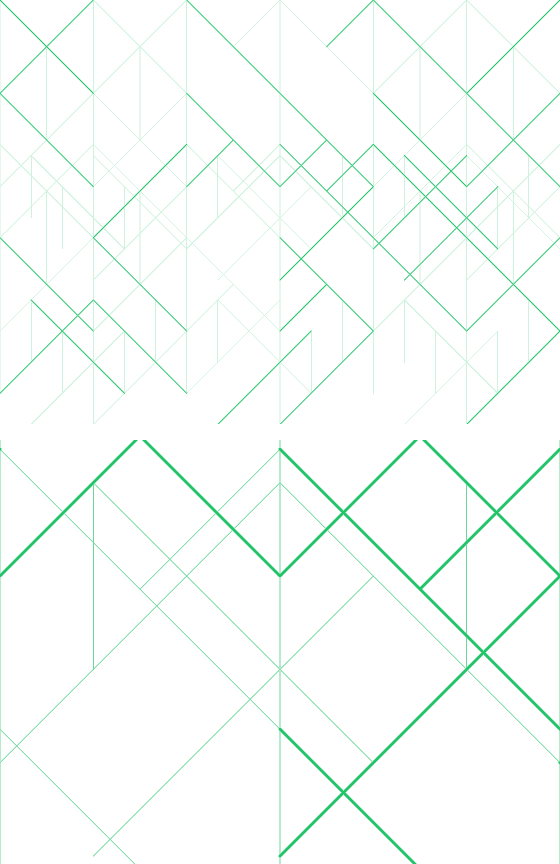
Top, the full canvas; bottom, a detail of the centre.
Write a Shadertoy shader that draws this background.

```glsl
// Thin and bold green strokes on white: verticals and 45 degree diagonals.
// Two overlapping bands each hold six tall columns and three wide tiles of
// finer strokes; a hash picks which diagonals are bold, thin or missing.

float hash(vec2 p) {
    return fract(sin(dot(p, vec2(127.1, 311.7))) * 43758.5453);
}

// Coverage of a segment; width is a fraction of the canvas width, six units wide.
float stroke(vec2 p, vec2 a, vec2 b, float width) {
    vec2 ab = b - a;
    float along = clamp(dot(p - a, ab) / dot(ab, ab), 0.0, 1.0);
    float d = length(p - a - ab * along) * iResolution.x / 6.0;
    float halfWidth = 0.5 * width * iResolution.x;
    return max(0.0, min(d + 0.5, halfWidth) - max(d - 0.5, -halfWidth));
}

float vertical(vec2 p, float x, float top, float bottom) {
    return stroke(p, vec2(x, top), vec2(x, bottom), 0.0004);
}

float diagonal(vec2 p, vec2 a, vec2 b, vec2 id, float boldShare) {
    float width = hash(id) < boldShare ? 0.00176 : 0.00033;
    return stroke(p, a, b, width);
}

// Tall column, one unit wide and two high; full ones get longer rising strokes.
float column(vec2 p, float i, float band) {
    bool full = mod(i, 4.0) < 1.5;
    vec2 id = vec2(i + 1.3, band * 17.0 + 2.0);
    float ink = vertical(p, 0.0, 0.0, 2.0);
    if (full) ink = max(ink, vertical(p, 0.5, 0.5, 1.5));
    ink = max(ink, diagonal(p, vec2(0, 0), vec2(1, 1), id, 0.45));
    ink = max(ink, diagonal(p, vec2(0, 1), vec2(1, 2), id + vec2(0, 3), 0.45));
    vec2 lowEnd = full ? vec2(1, 1) : vec2(0.5, 1.5);
    vec2 highStart = full ? vec2(0, 1) : vec2(0.5, 0.5);
    ink = max(ink, diagonal(p, vec2(0, 2), lowEnd, id + vec2(0, 6), 0.5));
    return max(ink, diagonal(p, highStart, vec2(1, 0), id + vec2(0, 9), 0.45));
}

// Fine tile on a grid of thirds, two units wide.
float fineTile(vec2 p, float i, float band) {
    float ink = max(vertical(p, 0.0, 0.0, 1.0), vertical(p, 1.0, 0.0, 4.0 / 3.0));
    for (int k = 0; k < 4; k++) {
        // Short verticals at thirds 1, 2, 4 and 5.
        float x = float(k < 2 ? k + 1 : k + 2);
        float top = (k == 0 || k == 3) ? 0.0 : 1.0;
        if (hash(vec2(x + 7.0 * i, band + 41.0)) < 0.8)
            ink = max(ink, vertical(p, x / 3.0, top / 3.0, (top + 2.0) / 3.0));
    }
    for (int k = 0; k < 6; k++) {
        // Three falling strokes, then three rising ones.
        float n = mod(float(k), 3.0);
        bool falling = k < 3;
        vec2 start = falling ? vec2(1.0 + n, n == 1.0 ? 1.0 : 0.0)
                             : vec2(n == 2.0 ? 3.0 : n, n == 0.0 ? 3.0 : 4.0);
        float span = falling && n == 1.0 ? 2.0 : 3.0;
        vec2 end = start + span * vec2(1.0, falling ? 1.0 : -1.0);
        vec2 id = vec2(i * 5.0 + float(k), band * 13.0 + 60.0);
        if (hash(id + 23.0) < 0.72)
            ink = max(ink, diagonal(p, start / 3.0, end / 3.0, id, falling ? 0.15 : 0.5));
    }
    return ink;
}

void mainImage(out vec4 fragColor, in vec2 fragCoord) {
    // Six units across, measured downward from the top edge.
    vec2 p = vec2(fragCoord.x, iResolution.y - fragCoord.y) * 6.0 / iResolution.x;
    float ink = 0.0;
    for (int b = 0; b < 2; b++) {
        float band = float(b);
        vec2 q = p - vec2(0.0, 1.547 * band);
        for (int i = 0; i < 6; i++)
            ink = max(ink, column(q - vec2(i, 0), float(i), band));
        for (int i = 0; i < 3; i++)
            ink = max(ink, fineTile(q - vec2(2.0 * float(i), 1.667), float(i), band));
    }
    fragColor = vec4(mix(vec3(1.0), vec3(0.13, 0.77, 0.41), ink), 1.0);
}
```
